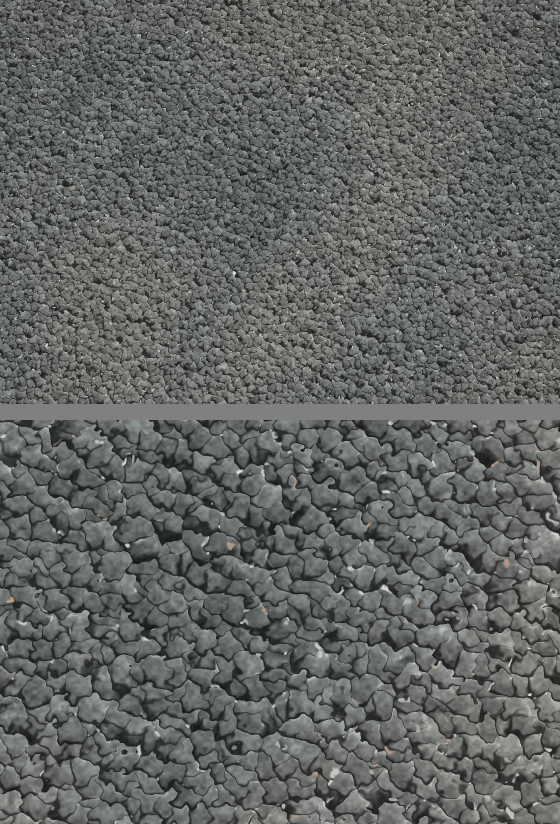
Top: the whole. Bottom: its middle third, enlarged.
A Shadertoy shader for this texture:

```glsl
// Sunlit asphalt: rough Voronoi stones of mixed size, shaded as low lumps with
// broken shadows on their lower sides, and pale grit and rusty chips between.
// Broad noise gives worn, dusty patches; rows tighten gently towards the top.

const vec3 STONE_COOL = vec3(0.970, 1.010, 1.005);
const vec3 STONE_WARM = vec3(1.000, 1.012, 0.980);
const vec3 CHIP_PALE  = vec3(0.78, 0.79, 0.77);
const vec3 CHIP_RUST  = vec3(0.63, 0.54, 0.47);
const vec2 LIGHT_DIR  = vec2(0.50, 0.866);

float hash1(vec2 p) {
    vec3 q = fract(p.xyx * 0.1031);
    q += dot(q, q.yzx + 33.33);
    return fract((q.x + q.y) * q.z);
}

vec2 hash2(vec2 p) {
    return vec2(hash1(p), hash1(p + 71.7));
}

float valueNoise(vec2 p) {
    vec2 cell = floor(p);
    vec2 f = fract(p);
    f = f * f * (3.0 - 2.0 * f);
    float low  = mix(hash1(cell), hash1(cell + vec2(1, 0)), f.x);
    float high = mix(hash1(cell + vec2(0, 1)), hash1(cell + vec2(1, 1)), f.x);
    return mix(low, high, f.y);
}

vec2 warpNoise(vec2 p) {
    return vec2(valueNoise(p), valueNoise(p + 37.0)) - 0.5;
}

float fbm(vec2 p) {
    float sum = 0.0;
    float weight = 0.5;
    for (int i = 0; i < 4; i++) {
        sum += weight * valueNoise(p);
        p = mat2(1.6, 1.2, -1.2, 1.6) * p + 9.3;
        weight *= 0.5;
    }
    return sum / 0.9375;
}

// Offset from the nearest stone centre (xy), gap to the next (z), stone id (w)
vec4 nearestStone(vec2 p) {
    vec2 base = floor(p);
    vec4 stone = vec4(0.0);
    float first = 9.0;
    float second = 9.0;
    for (int y = -1; y <= 1; y++) {
        for (int x = -1; x <= 1; x++) {
            vec2 cell = base + vec2(x, y);
            vec2 offset = p - cell - hash2(cell);
            float dist = length(offset) + 0.4 * hash1(cell + 53.0);
            if (dist < first) {
                second = first;
                first = dist;
                stone = vec4(offset, 0.0, hash1(cell + 17.3));
            } else {
                second = min(second, dist);
            }
        }
    }
    stone.z = second - first;
    return stone;
}

// Coverage (x) and random kind (y) of small chips, one candidate per cell
vec2 mineralChip(vec2 p, float density) {
    vec2 cell = floor(p);
    vec2 centre = 0.35 + 0.3 * hash2(cell + 5.1);
    float radius = mix(0.2, 0.5, hash1(cell + 43.0));
    float dist = length(fract(p) - centre);
    float present = step(hash1(cell + 91.0), density);
    return vec2(present * smoothstep(radius, radius - 0.2, dist), hash1(cell + 29.0));
}

vec3 asphalt(vec2 uv, float aspect) {
    vec2 ground = vec2(uv.x - 0.5 * aspect, uv.y) * (58.0 + 9.0 * uv.y) + 200.0;
    vec2 ragged = ground + 0.6 * warpNoise(ground * 1.5) + 0.35 * warpNoise(ground * 3.4 + 11.0);
    vec4 stone = nearestStone(ragged);

    // Worn patches, stretched along a falling diagonal
    vec2 along = mat2(0.8, 0.6, -0.6, 0.8) * uv;
    float patches = fbm(along * vec2(4.5, 2.5) + 3.0) - 0.5;
    float corner = smoothstep(0.45, 1.1, length((uv - vec2(0.45 * aspect, 0.4)) / vec2(aspect, 1.0)) * 1.5);

    // Low lumps, stone tint and two scales of surface grain
    float facing = clamp(dot(stone.xy, LIGHT_DIR), -0.7, 0.7);
    float grain = valueNoise(ground * 3.1) + 0.8 * valueNoise(ground * 6.3 + 5.0) - 0.9;
    float tone = 0.445 + 0.12 * facing + 0.09 * (stone.w - 0.5) + 0.14 * grain;
    tone += 0.10 * patches - 0.04 * corner;

    // Broken shadows on the far side of each stone from the light
    float width = mix(0.12, 0.42, valueNoise(ground * 1.3 + 61.0));
    float open = smoothstep(-0.08, width, stone.z + 0.4 * facing);
    tone *= mix(0.42, 1.0, open);

    // Fine dusty grit where the gaps catch the light
    float inGap = 1.0 - smoothstep(0.05, 0.4, stone.z);
    float grit = smoothstep(0.5, 0.95, valueNoise(ragged * 4.3 + 23.0));
    tone += 0.17 * grit * inGap * smoothstep(-0.3, 0.5, facing + patches);
    vec3 colour = tone * mix(STONE_COOL, STONE_WARM, smoothstep(-0.25, 0.25, patches));

    // Chips lie mostly in the gaps
    vec2 chip = mineralChip(mat2(0.8, 0.6, -0.6, 0.8) * ragged * 2.3, 0.15 + 0.2 * patches);
    vec3 chipColour = mix(CHIP_PALE, CHIP_RUST, step(0.8, chip.y)) * (0.85 + 0.3 * chip.y);
    return mix(colour, chipColour, chip.x * mix(0.12, 1.0, inGap));
}

void mainImage(out vec4 fragColor, in vec2 fragCoord) {
    float aspect = iResolution.x / iResolution.y;
    vec3 colour = vec3(0.0);

    // Four samples per pixel smooth the edges
    for (int i = 0; i < 4; i++) {
        vec2 shift = 0.5 * vec2(i % 2, i / 2) - 0.25;
        colour += asphalt((fragCoord + shift) / iResolution.y, aspect);
    }
    fragColor = vec4(clamp(colour * 0.25, 0.0, 1.0), 1.0);
}
```
